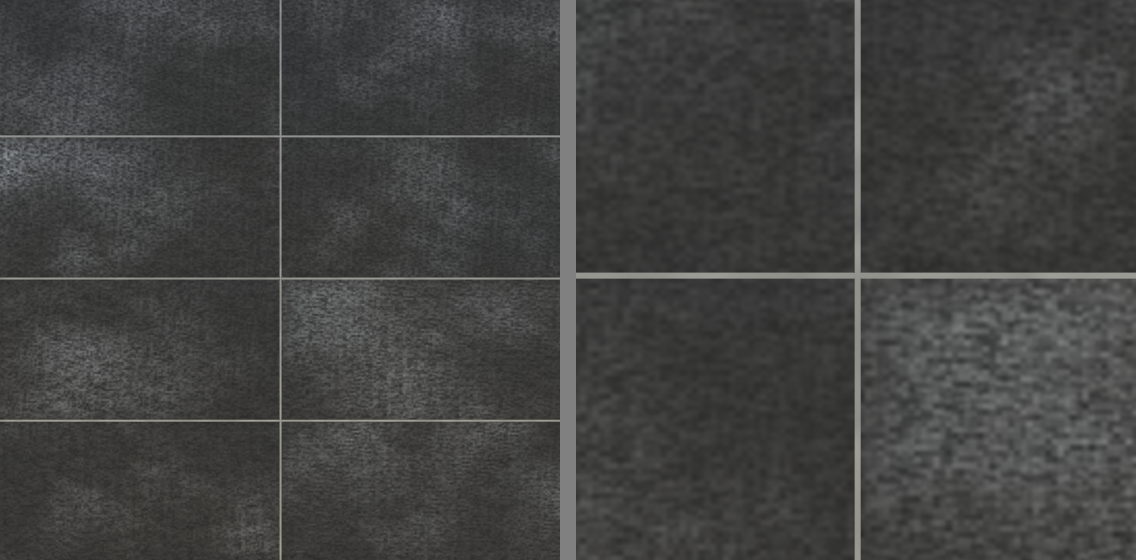
Left, the full canvas; right, a detail of the centre.
This texture is drawn by a Shadertoy shader. Its source:

```glsl
float hash(vec2 p) {
    return fract(sin(dot(p, vec2(127.1, 311.7))) * 43758.5453);
}

float noise(vec2 p) {
    vec2 i = floor(p), f = fract(p);
    f = f * f * (3.0 - 2.0 * f);
    return mix(mix(hash(i), hash(i + vec2(1, 0)), f.x),
               mix(hash(i + vec2(0, 1)), hash(i + vec2(1, 1)), f.x), f.y);
}

float fbm(vec2 p) {
    float sum = 0.0, amplitude = 0.5;
    for (int i = 0; i < 5; i++) {
        sum += amplitude * noise(p);
        p = mat2(1.6, 1.2, -1.2, 1.6) * p + 17.3;
        amplitude *= 0.55;
    }
    return sum / 1.055;
}

// Soft oval spot
float glow(vec2 p, vec2 center, vec2 radius) {
    vec2 d = (p - center) / radius;
    return exp(-dot(d, d));
}

// Cloth grain: fine short threads mixed with finer round pits
float weave(vec2 p) {
    float threads = noise(p * vec2(150.0, 270.0));
    float pits = noise(p * vec2(270.0, 290.0) + 73.0);
    return 0.5 * threads + 0.5 * pits - 0.5;
}

void mainImage(out vec4 fragColor, in vec2 fragCoord) {
    vec2 uv = fragCoord / iResolution.xy;
    float pixel = 1.0 / min(iResolution.x, iResolution.y);

    // Two columns and four rows of slabs
    vec2 pitch = vec2(0.501, 0.2539);
    vec2 grid = (uv + vec2(0.0, 0.0052)) / pitch;
    vec2 tile = min(floor(grid), vec2(1.0, 3.0));
    vec2 local = grid - tile;
    vec2 nearest = abs(uv - vec2(0.501, pitch.y * round(grid.y) - 0.0052));
    float joint = min(nearest.x, nearest.y);

    // Cloudy worn patches, different on every slab, strongest off center
    vec2 p = uv + 5.0 * vec2(hash(tile + 3.0), hash(tile + 8.0));
    float cloud = fbm(p * vec2(7.0, 9.0)) - 0.04;
    cloud += 0.13 * glow(local, vec2(0.36, 0.55), vec2(0.3, 0.5));
    float worn = smoothstep(0.28, 0.92, cloud);

    // One heavily rubbed slab and a pale sheen on the left edge
    float rubbed = glow(uv, vec2(0.66, 0.39), vec2(0.18, 0.12));
    worn += 0.4 * rubbed * float(tile == vec2(1.0, 1.0));
    worn += 0.9 * glow(uv, vec2(0.0, 0.71), vec2(0.11, 0.07)) * float(tile.y == 2.0);
    worn *= 0.75 + 0.25 * smoothstep(0.0, 0.03, joint);

    float tone = 0.217 + 0.13 * worn + weave(p) * (0.085 + 0.23 * worn);
    tone += 0.02 * (noise(p * vec2(35.0, 130.0)) - 0.5);

    // Warm charcoal below, cooler slate above and in the worn patches
    float cool = clamp(0.7 * uv.y + 0.3 * worn + 0.5 * (fbm(p * 4.0 + 9.0) - 0.5), 0.0, 1.0);
    vec3 color = tone * mix(vec3(1.02, 1.0, 0.95), vec3(0.97, 1.01, 1.05), cool);

    // Thin grout with a soft dark rim
    color *= 1.0 - 0.1 * exp(-joint / 0.004);
    vec3 grout = mix(vec3(0.62, 0.62, 0.57), vec3(0.56, 0.56, 0.57), uv.y);
    grout *= 0.94 + 0.12 * noise(uv * 60.0);
    color = mix(grout, color, smoothstep(-0.8 * pixel, 0.8 * pixel, joint - 0.0018));

    fragColor = vec4(color, 1.0);
}
```
